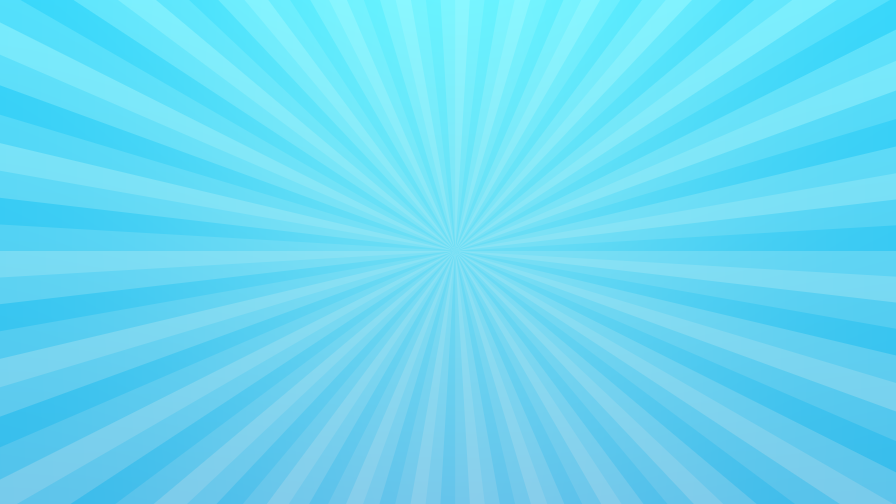
This background is drawn by a Shadertoy shader. Its source:

```glsl
// Pale blue sunburst: a vertical sky gradient, brightened around the middle column,
// under two translucent fans of 27 rays. The fans are a quarter period apart,
// so their overlap gives dark, middle and light wedges.

const float TAU = 6.2831853;
const float RAY_COUNT = 27.0;

// Half-duty square wave, bright around the given phase; fades to 0.5 when too fine.
float fan(float phase, float middle, float blur) {
    float away = abs(fract(phase - middle + 0.5) - 0.5);
    return clamp((0.25 - away) / blur + 0.5, 0.0, 1.0);
}

void mainImage(out vec4 fragColor, in vec2 fragCoord) {
    vec2 uv = fragCoord / iResolution.xy;
    vec2 fromHub = (fragCoord - vec2(0.508, 0.502) * iResolution.xy) / iResolution.y;
    float radius = max(length(fromHub), 1e-4);

    // Sky: saturated at the sides, paler along the central column
    vec3 sideSky = mix(vec3(0.20, 0.73, 0.92), vec3(0.20, 0.83, 0.98), uv.y);
    vec3 middleSky = mix(vec3(0.41, 0.77, 0.92), vec3(0.42, 0.96, 1.00), uv.y);
    float glow = exp(-dot(fromHub * vec2(1.7, 0.5), fromHub * vec2(1.7, 0.5)));
    vec3 color = mix(sideSky, middleSky, glow);

    // Rays: one pixel of smoothing, expressed as a share of the angular period
    float phase = RAY_COUNT * atan(fromHub.y, fromHub.x + 1e-6) / TAU;
    float blur = RAY_COUNT / (TAU * radius * iResolution.y);
    float light = 0.26 * fan(phase, 0.5, blur) + 0.36 * fan(phase, 0.75, blur);
    vec3 rayColor = mix(vec3(0.62, 0.83, 0.92), vec3(0.62, 0.98, 1.00), uv.y);
    color = mix(color, rayColor, light);

    fragColor = vec4(color, 1.0);
}
```
